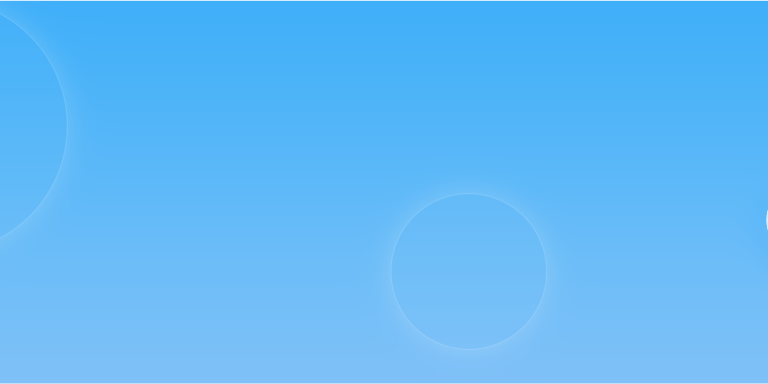
This background is drawn by a Shadertoy shader. Its source:

```glsl
// A clear sky-blue vertical gradient with large, faint glass bubbles.
// Each bubble is a circle distance with a crisp rim and a soft outer halo;
// a pale disc peeks in at the right, and hairlines trim the top and bottom.

// Signed distance to a circle, in canvas heights
float circle(vec2 p, vec2 center, float radius) {
    return length(p - center) - radius;
}

// White opacity of a bubble: faint fill, halo outside, hairline on the rim
float bubble(float d, float px) {
    float outside = smoothstep(-0.5 * px, 0.5 * px, d);
    float halo = 0.1 * exp(-pow(max(d, 0.0) / 0.032, 1.3));
    float lineWidth = max(0.003, px);
    float rim = 0.11 * (1.0 - smoothstep(0.0, lineWidth, abs(d)));
    return mix(0.018, halo, outside) + rim;
}

void mainImage(out vec4 fragColor, in vec2 fragCoord) {
    float px = 1.0 / iResolution.y;
    vec2 p = fragCoord * px;
    float aspect = iResolution.x * px;

    // Sky, slightly steeper and greener around the middle
    float height = mix(p.y, smoothstep(0.0, 1.0, p.y), 0.3);
    vec3 color = mix(vec3(0.495, 0.754, 0.97), vec3(0.25, 0.685, 0.975), height);
    color.g += 0.028 * p.y * (1.0 - p.y);

    // Bubbles, left and lower center
    float left = bubble(circle(p, vec2(-0.156, 0.672), 0.331), px);
    float lower = bubble(circle(p, vec2(0.5 * aspect + 0.221, 0.293), 0.2025), px);
    color = mix(color, vec3(1.0), left);
    color = mix(color, vec3(1.0), lower);

    // Pale disc at the right border with a faint blue shadow below it
    float shadow = circle(p, vec2(aspect + 0.092, 0.405), 0.0964);
    color = mix(color, vec3(0.25, 0.67, 0.97), 0.16 * exp(-pow(max(shadow, 0.0) / 0.05, 2.0)));
    float disc = circle(p, vec2(aspect + 0.092, 0.427), 0.0964);
    color = mix(color, vec3(0.84, 0.93, 0.99), 1.0 - smoothstep(-0.5 * px, 0.5 * px, disc));

    // Hairlines: coverage of the thin strips at the top and bottom
    float top = clamp((p.y + 0.5 * px - 0.998) / px, 0.0, 1.0);
    float bottom = clamp((0.0013 - p.y + 0.5 * px) / px, 0.0, 1.0);
    color = mix(color, vec3(1.0), max(top, bottom));

    fragColor = vec4(color, 1.0);
}
```
